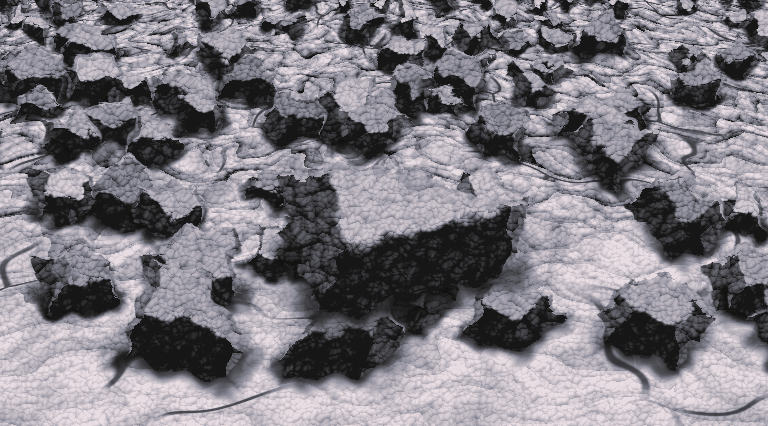
Write a WebGL 1 fragment shader that draws this texture.

```glsl
precision highp float;
// A frosted lava field: lumpy snow in perspective, strewn with bevelled boulders.
// Boulders are hashed half-plane polygons painted from far rows to near ones;
// cellular noise gives lumps, cracks and frost grain, and one tone ramp colours all.
uniform vec2 u_resolution;

#define ROWS 15
#define FAR_SIZE 0.030
#define NEAR_SIZE 0.145
#define HORIZON 1.30
#define FROST_SCALE 78.0
#define FROST_DEPTH 0.30
#define LUMP_SCALE 9.0
#define EDGE_WARP 0.014
#define SHADOW_DEPTH 0.80
#define SHADE_COLOR vec3(0.060, 0.060, 0.055)
#define STONE_COLOR vec3(0.530, 0.530, 0.585)
#define SNOW_COLOR vec3(0.910, 0.865, 0.885)

float hash(vec2 p) {
  return fract(sin(dot(p, vec2(127.1, 311.7))) * 43758.547);
}

// Cellular noise: nearest and second distance, then offset from the nearest point
vec4 cells(vec2 p) {
  vec2 base = floor(p);
  vec4 best = vec4(9.0, 9.0, 0.0, 0.0);
  for (int j = -1; j <= 1; j++) {
    for (int i = -1; i <= 1; i++) {
      vec2 id = base + vec2(float(i), float(j));
      vec2 jitter = vec2(hash(id), hash(id + 51.3));
      vec2 off = p - id - 0.1 - 0.8 * jitter;
      float d = length(off);
      if (d < best.x) best = vec4(d, best.x, off);
      else best.y = min(best.y, d);
    }
  }
  return best;
}

// Lumps lit from above: positive on their crowns, negative in the gaps
float relief(vec2 p) {
  vec4 c = cells(p);
  return 0.42 - c.x + 0.65 * c.w;
}

float waves(vec2 p) {
  float a = sin(p.x * 3.1 + 1.7 * sin(p.y * 2.3 + 0.6));
  float b = sin(p.y * 5.3 + 1.4 * sin(p.x * 4.1 + 2.0));
  return 0.5 * (a + b);
}

// Paint one boulder over the tone: contact shadow, frosted top, bevelled sides
void paintRock(inout float tone, vec2 p, vec2 center, float size, vec2 seed,
               float topTone, float grain, float stain) {
  vec2 q = (p - center) / size;
  q.y *= 1.2;
  if (dot(q, q) > 5.0) return;
  float outline = -9.0;
  float bevel = -9.0;
  vec2 facing = vec2(0.0);
  float turn = 6.283 * hash(seed + 7.7);
  for (int k = 0; k < 6; k++) {
    float fk = float(k);
    float angle = turn + 1.047 * (fk + 0.65 * hash(seed + fk * 3.1));
    vec2 n = vec2(cos(angle), sin(angle));
    float reach = mix(0.55, 1.0, hash(seed + fk * 5.9 + 2.0));
    float width = 0.10 + 0.55 * max(0.0, 0.15 - n.y - 0.25 * n.x);
    float d = dot(q, n) - reach;
    float b = (d + width) / width;
    outline = max(outline, d);
    if (b > bevel) { bevel = b; facing = n; }
  }
  float shadow = (1.0 - smoothstep(0.0, 0.30, outline)) * smoothstep(0.3, -0.5, q.y);
  tone *= 1.0 - SHADOW_DEPTH * shadow;
  float top = topTone + FROST_DEPTH * grain + 0.14 * stain;
  float side = 0.31 + 0.34 * facing.y + 0.06 * facing.x + 0.20 * grain + 0.30 * stain;
  float face = mix(top, max(side, 0.03), smoothstep(-0.06, 0.10, bevel));
  float soft = 1.1 / (u_resolution.y * size);
  tone = mix(tone, face, 1.0 - smoothstep(-soft, soft, outline));
}

// Snow and rubble in perspective: coarse and smooth near, fine and broken far
float groundTone(vec2 p, float grain) {
  float depth = HORIZON - p.y;
  vec2 g = vec2((p.x - 0.9) / depth, -1.7 * log(depth));
  g += 0.05 * vec2(waves(g * 4.0), waves(g * 5.0 + 3.0));
  float rough = smoothstep(0.10, 0.75, p.y + 0.10 * waves(p * 2.0));
  float lumps = relief(g * LUMP_SCALE) + 0.6 * relief(g * LUMP_SCALE * 2.3 + 9.0);
  float tone = mix(0.86, 0.64, rough) + mix(0.22, 0.62, rough) * lumps;
  tone += 0.07 * waves(g * 3.0) + 0.25 * grain;
  vec4 plates = cells(g * vec2(1.9, 2.6) + 4.0);
  float crack = 1.0 - smoothstep(0.012, 0.045, plates.y - plates.x);
  float broken = smoothstep(-0.2, 0.3, waves(g * 2.7 + 1.0));
  return mix(tone, 0.14, 0.85 * crack * broken);
}

void main() {
  vec2 p = gl_FragCoord.xy / u_resolution.y;
  float grain = relief(p * FROST_SCALE + 0.4 * waves(p * 30.0));
  float stain = relief(p * 27.0 + 0.5 * waves(p * 11.0));
  vec2 chipped = p + EDGE_WARP * vec2(waves(p * 13.0), waves(p * 17.0 + 4.0));
  chipped += 0.006 * vec2(stain, grain);
  float tone = groundTone(p, grain);

  // Scattered boulders, far to near
  for (int r = 0; r < ROWS; r++) {
    float near = float(r) / float(ROWS - 1);
    float size = mix(FAR_SIZE, NEAR_SIZE, near);
    float rowY = 1.02 - 0.80 * pow(near, 1.35);
    float pitch = size * 2.4;
    float column = floor(p.x / pitch);
    for (int k = -1; k <= 1; k++) {
      vec2 seed = vec2(column + float(k), float(r) * 3.7 + 1.0);
      vec2 jitter = vec2(hash(seed + 0.3), hash(seed + 0.8)) - 0.5;
      vec2 center = vec2((seed.x + 0.5 + 0.6 * jitter.x) * pitch, rowY + size * jitter.y);
      float present = mix(0.80, 0.42, near) - 0.25 * waves(center * 1.6);
      if (hash(seed + 1.9) < present) {
        float scale = size * mix(0.65, 1.3, hash(seed + 4.4));
        float topTone = mix(0.42, 0.80, hash(seed + 6.1));
        paintRock(tone, chipped, center, scale, seed, topTone, grain, stain);
      }
    }
  }

  // The broad frosted slab in the middle
  paintRock(tone, chipped, vec2(0.96, 0.43), 0.27, vec2(3.0, 8.0), 0.73, grain, stain);

  // Tone ramp from deep shade through blue-grey stone to rosy snow
  tone = clamp(tone, 0.0, 1.0);
  vec3 color = mix(SHADE_COLOR, STONE_COLOR, min(tone * 2.0, 1.0));
  color = mix(color, SNOW_COLOR, max(tone * 2.0 - 1.0, 0.0));
  gl_FragColor = vec4(color, 1.0);
}
```
